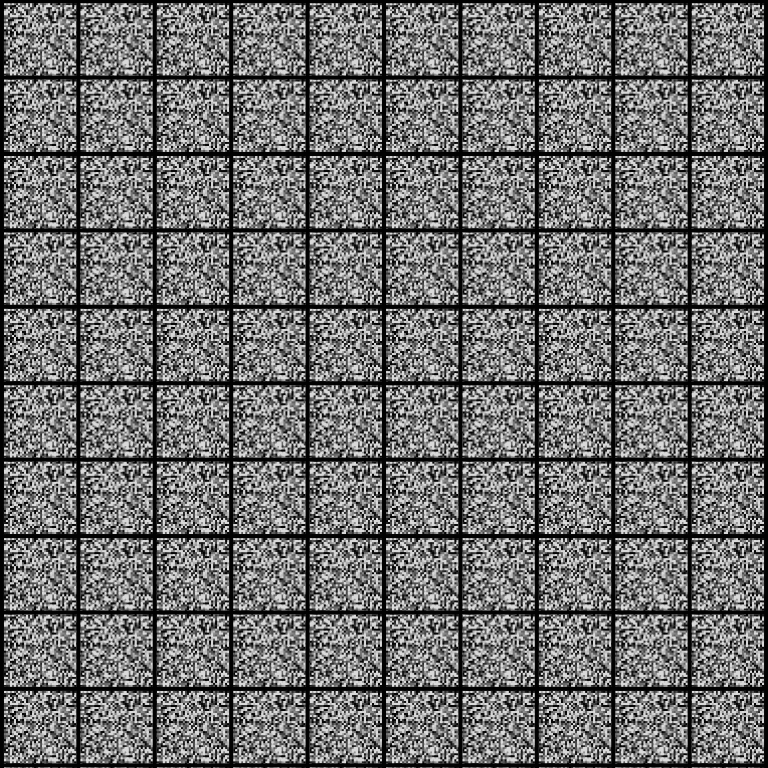
Give the GLSL for this pattern, as a Shadertoy shader.

```glsl
// A ten by ten grid of square tiles parted by thin black lines.
// Every tile carries the same fine gray grain: an integer hash on a small
// lattice, box filtered to the pixel size and shaped by a tone curve.

const float TILE_PITCH = 0.0995;      // spacing of the grid lines
const float LINE_WIDTH = 0.0053;      // width of a grid line
const float GRAINS_PER_TILE = 38.0;   // grains along one tile pitch
const vec2 GRID_CENTER = vec2(0.0, 0.001);
const vec3 LINE_COLOR = vec3(0.006);

// Integer hash of a lattice cell, giving a value from 0 to 1
float hashCell(ivec2 cell) {
    uvec2 k = uvec2(cell + 64) * uvec2(1597u, 3571u);
    uint h = (k.x ^ (k.y << 8)) * 747796u + 28913u;
    h = (h ^ (h >> 15)) * 73244475u;
    h = (h ^ (h >> 13)) * 73244475u;
    h ^= h >> 16;
    return float(h & 65535u) / 65535.0;
}

// Square grains, averaged over a footprint given in grain units
float grainNoise(vec2 p, float footprint) {
    vec2 q = p - 0.5;
    ivec2 cell = ivec2(floor(q));
    float width = clamp(footprint, 0.001, 1.0);
    vec2 blend = clamp((fract(q) - 0.5) / width + 0.5, 0.0, 1.0);
    float lower = mix(hashCell(cell), hashCell(cell + ivec2(1, 0)), blend.x);
    float upper = mix(hashCell(cell + ivec2(0, 1)), hashCell(cell + ivec2(1, 1)), blend.x);
    return mix(lower, upper, blend.y);
}

// Raise the contrast about the middle and hold back the brightest grains
float grainTone(float value, float contrast, float brightest) {
    return clamp(0.52 + (value - 0.5) * contrast, 0.02, brightest);
}

// Coverage of the lines lying on the edges of square repeats
float gridLines(vec2 p, float pitch, float width, float pixel) {
    vec2 edgeDistance = (0.5 - abs(fract(p / pitch) - 0.5)) * pitch;
    float d = min(edgeDistance.x, edgeDistance.y) - 0.5 * width;
    return clamp(0.5 - d / pixel, 0.0, 1.0);
}

void mainImage(out vec4 fragColor, in vec2 fragCoord) {
    float pixel = 1.0 / min(iResolution.x, iResolution.y);
    vec2 p = (fragCoord - 0.5 * iResolution.xy) * pixel - GRID_CENTER;

    // Grain, restarted in each tile
    float grainScale = GRAINS_PER_TILE / TILE_PITCH;
    vec2 tilePos = fract(p / TILE_PITCH) * GRAINS_PER_TILE;
    float grain = grainNoise(tilePos, pixel * grainScale);
    vec3 color = vec3(grainTone(grain, 1.18, 0.85));

    // Grid lines over the grain
    float line = gridLines(p, TILE_PITCH, LINE_WIDTH, pixel);
    color = mix(color, LINE_COLOR, line);

    fragColor = vec4(color, 1.0);
}
```
